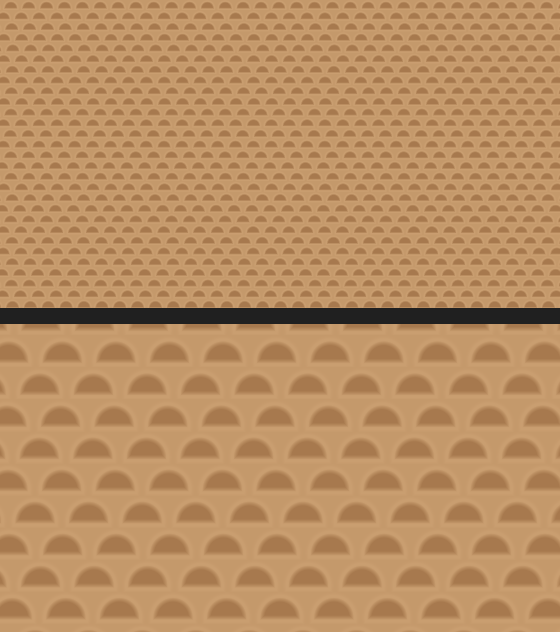
Top, the full canvas; bottom, a detail of the centre.
This pattern is drawn by a Shadertoy shader. Its source:

```glsl
// Lengths are fractions of the canvas height
const vec2 PITCH = vec2(0.0580, 0.0347);
const vec2 FIRST_DOME = vec2(0.0374, 0.0020);
const float DOME_RADIUS = 0.0192;
const float EDGE_SOFTNESS = 0.0050;
const float RIM_OFFSET = 0.0040;
const float RIM_WIDTH = 0.0026;
const float RIM_STRENGTH = 0.02;
const float ROW_STAGGER = 0.5;
const float ROW_JITTER = 0.14;
const float BASE_MARGIN = 0.2;
const vec3 GROUND_COLOR = vec3(0.77, 0.60, 0.42);
const vec3 DOME_COLOR = vec3(0.655, 0.475, 0.305);

float hash(float n) {
    return fract(sin(n * 12.9898) * 43758.5453);
}

// Signed distance to the upper half of a disc
float halfDisc(vec2 p, float radius) {
    return max(length(p) - radius, -p.y);
}

void mainImage(out vec4 fragColor, in vec2 fragCoord) {
    float pixel = 1.0 / iResolution.y;
    vec2 grid = (fragCoord * pixel - FIRST_DOME) / PITCH;

    // Odd rows shift sideways, and every row slips a little
    float row = floor(grid.y + BASE_MARGIN);
    grid.x += ROW_STAGGER * mod(row, 2.0) + ROW_JITTER * (hash(row + 2.0) - 0.5);
    vec2 local = vec2(fract(grid.x + 0.5) - 0.5, grid.y - row) * PITCH;

    // Soft fill
    float dist = halfDisc(local, DOME_RADIUS);
    float coverage = clamp(0.5 - dist / max(pixel, EDGE_SOFTNESS), 0.0, 1.0);
    vec3 color = mix(GROUND_COLOR, DOME_COLOR, coverage);

    // Faint pale rim just outside the dome
    float rimDist = (dist - RIM_OFFSET) / RIM_WIDTH;
    color += RIM_STRENGTH * exp(-rimDist * rimDist) * (1.0 - coverage);

    fragColor = vec4(color, 1.0);
}
```
